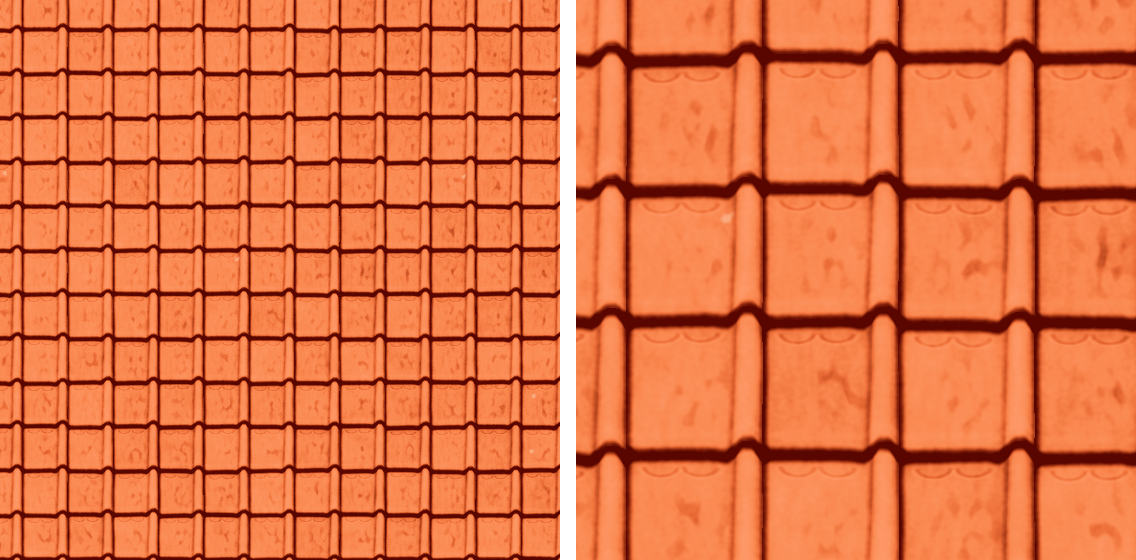
Left, the full canvas; right, a detail of the centre.
A WebGL 2 fragment shader for this texture:

```glsl
#version 300 es
precision highp float;
// Roof of interlocking orange clay tiles with rolled ridges and shadowed laps.
uniform vec2 u_resolution;
out vec4 fragColor;

#define TILES vec2(12.35, 12.69)   // repeats across and down
#define ORIGIN vec2(0.0395, 0.0026) // corner of the first tile
#define JITTER 0.045               // uneven laying of the tiles
#define ROLL_LEFT 0.77             // where the ridge starts in a tile
#define ARCH 0.085                 // rise of the lower lip at the ridge
#define LAP 0.10                   // reach of the shadow under a lip
#define SEAM 0.055                 // width of the upright joint
#define STAIN 0.75                 // strength of weathering
#define SPECK_RATE 0.05            // share of tiles with a pale speck

float hash(vec2 p) {
  vec3 q = fract(p.xyx * vec3(0.1031, 0.1030, 0.0973));
  q += dot(q, q.yzx + 33.33);
  return fract((q.x + q.y) * q.z);
}

vec2 gradient(vec2 cell) {
  float angle = 6.2832 * hash(cell + 71.0);
  return vec2(cos(angle), sin(angle));
}

float noise(vec2 p) {
  vec2 i = floor(p), f = p - i, w = f * f * f * (f * (f * 6.0 - 15.0) + 10.0);
  vec2 e = vec2(1.0, 0.0);
  float low = mix(dot(gradient(i), f), dot(gradient(i + e), f - e), w.x);
  float high = mix(dot(gradient(i + e.yx), f - e.yx), dot(gradient(i + 1.0), f - 1.0), w.x);
  return mix(low, high, w.y);
}

// Height of the lower lip of a tile, arched below its ridge
float lip(float u, float column, float row) {
  vec2 id = vec2(column, row) + 50.0;
  float offset = JITTER * (hash(id) - 0.5);
  float tilt = JITTER * (hash(id + 17.0) - 0.3) * (u - 0.5);
  float arch = smoothstep(0.74, 0.87, u) * (1.0 - smoothstep(0.91, 1.02, u));
  float sag = exp(-pow((u - 0.73) / 0.07, 2.0));
  return row + offset + tilt + ARCH * arch - 0.015 * sag;
}

// Soft stroke of the given half width
float stroke(float d, float width) {
  return 1.0 - smoothstep(0.0, width, abs(d));
}

// Tone 0..5 from deepest shadow to lit clay
vec3 clay(float tone) {
  vec3 c = mix(vec3(0.35, 0.02, 0.00), vec3(0.52, 0.13, 0.04), clamp(tone, 0.0, 1.0));
  c = mix(c, vec3(0.73, 0.28, 0.12), clamp(tone - 1.0, 0.0, 1.0));
  c = mix(c, vec3(0.92, 0.42, 0.21), clamp(tone - 2.0, 0.0, 1.0));
  c = mix(c, vec3(0.98, 0.53, 0.31), clamp(tone - 3.0, 0.0, 1.0));
  return mix(c, vec3(0.99, 0.58, 0.38), clamp(tone - 4.0, 0.0, 1.3));
}

void main() {
  vec2 uv = gl_FragCoord.xy / u_resolution;
  vec2 p = (uv - ORIGIN) * TILES;
  float pixel = TILES.y / u_resolution.y;

  // Find the tile, allowing for its curved lower lip
  p.x += 0.012 * noise(p * vec2(0.6, 1.3));
  float column = floor(p.x), u = p.x - column, row = floor(p.y);
  if (p.y < lip(u, column, row)) row -= 1.0;
  else if (p.y > lip(u, column, row + 1.0)) row += 1.0;
  float above = p.y - lip(u, column, row);
  float below = lip(u, column, row + 1.0) - p.y;
  vec2 id = vec2(column, row) + 50.0;
  float random = hash(id + 31.0);

  // Clay body: tile to tile change, blotches and upright streaks
  float tone = 4.35 + 0.6 * (random - 0.5) - 0.25 * uv.x;
  tone += 0.5 * noise(p * 2.3 + random * 9.0) + 0.5 * noise(p * vec2(13.0, 5.0));
  tone += 0.35 * noise(p * 24.0);
  float center = exp(-pow((u - 0.52) / 0.22, 2.0) - pow((above - 0.45) / 0.28, 2.0));
  tone -= STAIN * center * smoothstep(0.0, 0.4, noise(p * vec2(9.0, 6.0) + 4.0)) * 2.0;

  // Rolled ridge, wider toward its lower end
  float rollLeft = ROLL_LEFT + 0.035 * above;
  float across = (u - rollLeft) / (1.0 - rollLeft);
  float onRoll = smoothstep(0.0, 0.1, across);
  tone += onRoll * (0.75 * stroke(across - 0.42, 0.4) - 1.5 * smoothstep(0.62, 1.0, across));
  tone -= 1.25 * stroke(u - rollLeft, 0.04 + pixel);
  tone -= 0.5 * smoothstep(rollLeft - 0.12, rollLeft, u) * (1.0 - onRoll);

  // Two shallow scallops pressed below the head of each tile
  for (int i = 0; i < 2; i++) {
    vec2 q = vec2(u - 0.26 - 0.29 * float(i), below - 0.10);
    float rim = length(q / vec2(0.125, 0.075)) - 1.0;
    float lower = smoothstep(-0.01, 0.02, q.y);
    tone -= 0.95 * stroke(rim * 0.09, 0.022 + 0.3 * pixel) * lower;
    tone += 0.35 * stroke(rim * 0.09 - 0.025, 0.02) * lower;
  }

  // Upright joint on both sides of the tile border
  float seamWidth = SEAM * (0.85 + 0.4 * hash(id + 5.0));
  tone -= 3.7 * (1.0 - smoothstep(0.0, seamWidth + pixel, u));
  tone -= 0.6 * (1.0 - smoothstep(0.0, 0.13, u));
  tone -= 1.4 * smoothstep(1.0 - 0.03 - pixel, 1.0, u);

  // Shadow under the lip, dark rounded lip and lit band above it
  tone += 0.3 * stroke(above - 0.13, 0.06);
  tone -= 4.2 * (1.0 - smoothstep(0.0, 0.07, above));
  tone -= 5.0 * (1.0 - smoothstep(0.025, LAP, below));
  tone -= 0.55 * (1.0 - smoothstep(0.05, 0.22, below));

  // Sparse pale specks
  vec3 color = clay(tone);
  vec2 spot = vec2(0.2 + 0.6 * hash(id + 7.0), 0.3 + 0.5 * hash(id + 13.0));
  float size = 0.05 + 0.03 * noise(p * 18.0);
  float speck = 1.0 - smoothstep(size * 0.4, size + pixel, length(vec2(u, above) - spot));
  speck *= step(hash(id + 23.0), SPECK_RATE);
  color = mix(color, vec3(0.98, 0.76, 0.62), 0.6 * speck);
  fragColor = vec4(color, 1.0);
}
```
